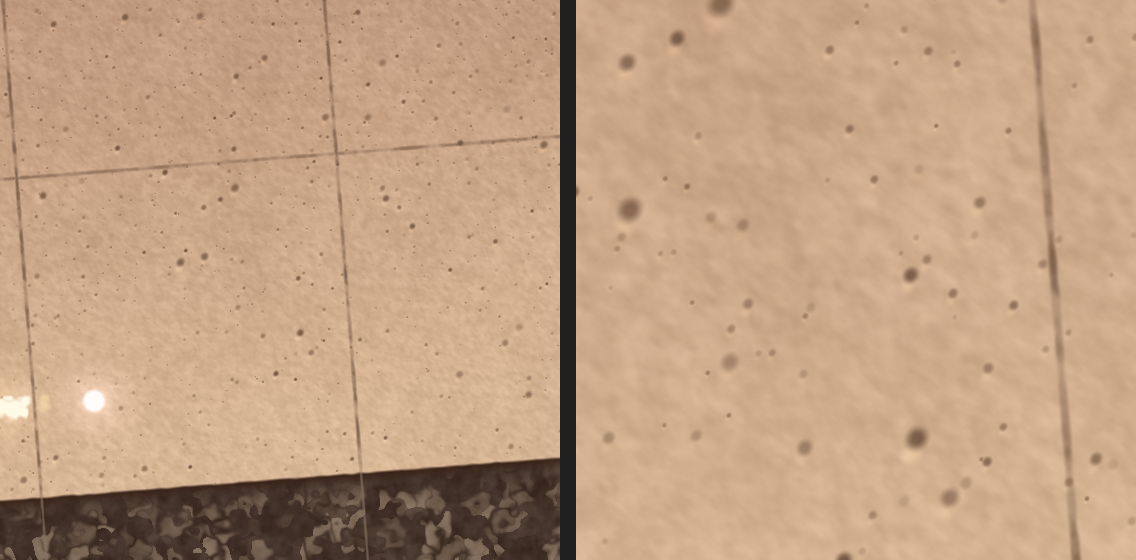
Left, the full canvas; right, a detail of the centre.
This texture is drawn by a WebGL 2 fragment shader. Its source:

```glsl
#version 300 es
precision highp float;
// Pale speckled floor tiles on a slightly turned grid, ending in a dark granite band.
// Noise mottles the tiles, hashed cells scatter pits and granite chips,
// and soft lamp reflections lie on top.
uniform vec2 u_resolution;
out vec4 fragColor;

float hash(vec2 p) {
  return fract(sin(dot(p, vec2(127.1, 311.7))) * 43758.5453);
}

vec2 hash2(vec2 p) {
  return vec2(hash(p), hash(p + 37.3));
}

float noise(vec2 p) {
  vec2 i = floor(p), f = fract(p);
  f = f * f * (3.0 - 2.0 * f);
  return mix(mix(hash(i), hash(i + vec2(1, 0)), f.x),
             mix(hash(i + vec2(0, 1)), hash(i + vec2(1, 1)), f.x), f.y);
}

float fbm(vec2 p) {
  float sum = 0.0, amp = 0.5;
  for (int i = 0; i < 4; i++) {
    sum += amp * noise(p);
    p = mat2(0.8, 0.6, -0.6, 0.8) * p * 2.03 + 11.7;
    amp *= 0.5;
  }
  return sum / 0.9375;
}

// Scattered slanted pits: x is the dark hole, y the lit rim beside it.
vec2 pits(vec2 uv, float cells, float density, float seed) {
  vec2 p = uv * cells, result = vec2(0);
  for (int j = -1; j <= 1; j++)
    for (int i = -1; i <= 1; i++) {
      vec2 id = floor(p) + vec2(i, j);
      vec2 d = p - id - hash2(id + seed);
      d = mat2(0.8, 0.6, -0.6, 0.8) * d * vec2(1.0, 0.85);
      float size = mix(0.07, 0.19, pow(hash(id + seed + 5.1), 2.0));
      float present = step(hash(id + seed + 9.7), density);
      float depth = present * mix(0.3, 1.0, hash(id + seed + 2.9));
      float hole = 1.0 - smoothstep(size * 0.3, size * 1.4, length(d));
      float rim = 1.0 - smoothstep(0.0, size * 1.4, length(d - vec2(0.5, -1.3) * size));
      result = max(result, depth * vec2(hole, rim));
    }
  return result;
}

vec3 tileColor(vec2 uv) {
  vec3 color = mix(vec3(0.845, 0.715, 0.585), vec3(0.765, 0.615, 0.505),
                   smoothstep(0.1, 1.05, uv.y + 0.12 * (0.5 - uv.x)));
  // Broad clouding and fine slanted grain
  vec2 slanted = mat2(0.8, 0.6, -0.6, 0.8) * uv;
  color += 0.05 * (fbm(uv * 9.0) - 0.5);
  color += 0.10 * (fbm(slanted * vec2(75.0, 120.0)) - 0.5);
  color += 0.035 * (noise(slanted * vec2(150.0, 210.0) + 4.0) - 0.5);
  // Large and small pits, denser toward the upper left
  float density = mix(0.15, 0.42, clamp(uv.y - 0.35 * uv.x + 0.1, 0.0, 1.0));
  vec2 pit = max(pits(uv, 26.0, density * 0.6, 3.0), pits(uv, 52.0, density, 17.0) * 0.65);
  color += vec3(0.09, 0.08, 0.06) * pit.y;
  return mix(color, vec3(0.36, 0.25, 0.18), 0.78 * pit.x);
}

vec3 graniteColor(vec2 uv, float depth) {
  vec2 p = uv * 34.0 + 1.3 * vec2(noise(uv * 60.0), noise(uv * 60.0 + 8.0));
  float nearest = 9.0, tone = 0.0;
  for (int j = -1; j <= 1; j++)
    for (int i = -1; i <= 1; i++) {
      vec2 id = floor(p) + vec2(i, j);
      float d = length(p - id - hash2(id));
      if (d < nearest) { nearest = d; tone = hash(id + 7.0); }
    }
  float chip = smoothstep(0.25, 0.95, tone) * (1.0 - smoothstep(0.25, 0.75, nearest));
  chip *= mix(0.25, 1.0, smoothstep(0.01, 0.06, depth));
  vec3 color = mix(vec3(0.25, 0.185, 0.15), vec3(0.50, 0.42, 0.35), chip);
  color += 0.13 * (fbm(uv * 55.0) - 0.47);
  // Shaded brown rim under the tiles
  return mix(vec3(0.22, 0.13, 0.09), color, smoothstep(-0.004, 0.022, depth));
}

void main() {
  vec2 uv = gl_FragCoord.xy / u_resolution;
  float pixel = 1.0 / min(u_resolution.x, u_resolution.y);

  // Grid coordinates: joints fall on whole numbers, the granite starts below zero
  vec2 grid = (uv - vec2(0.005, 0.1055) - vec2(0.078 * (1.0 - uv.y), 0.077 * uv.x)) / 0.574;
  vec2 joint = abs(grid - round(grid)) * 0.574;
  joint += 0.0012 * (noise(uv * 90.0) - 0.5);
  float edge = grid.y * 0.574 + 0.002 * (noise(uv * 70.0) - 0.5);
  float onTile = smoothstep(-0.0015 - pixel, 0.0015 + pixel, edge);

  // Tile joints, unevenly stained
  vec3 tile = tileColor(uv);
  float wear = mix(0.25, 0.75, smoothstep(0.25, 0.75, fbm(uv * 45.0)));
  vec2 lines = 1.0 - smoothstep(vec2(0.0005), vec2(0.0035 + pixel), joint);
  lines.y *= 0.75 * step(0.5, grid.y);
  tile = mix(tile, vec3(0.42, 0.31, 0.24), wear * max(lines.x, lines.y));

  // Granite with thin pale joints
  vec3 granite = graniteColor(uv, -edge);
  granite = mix(granite, vec3(0.52, 0.45, 0.37), 0.65 * (1.0 - smoothstep(0.0005, 0.002 + pixel, joint.x)));
  vec3 color = mix(granite, tile, onTile);

  // Round lamp reflection with its halo
  float lamp = length(uv - vec2(0.168, 0.284));
  color += onTile * vec3(0.13, 0.12, 0.14) * exp(-lamp * lamp * 450.0);
  color = mix(color, vec3(1.0, 0.99, 0.98), 1.0 - smoothstep(0.015, 0.024, lamp));

  // Ragged streak at the left, with a fainter yellow patch past the joint
  vec2 s = uv - vec2(0.0, 0.272);
  float ragged = 0.012 * (noise(uv * 110.0) - 0.5);
  float streak = 1.0 - smoothstep(0.012, 0.023, abs(s.y) + ragged);
  streak *= 1.0 - smoothstep(0.047, 0.056, s.x + ragged);
  color += vec3(0.09, 0.08, 0.06) * exp(-dot(s, s) * 250.0) * onTile;
  color = mix(color, vec3(1.0, 0.98, 0.90), streak);
  float patchGlow = 1.0 - smoothstep(0.004, 0.018, length((uv - vec2(0.08, 0.281)) * vec2(1.3, 0.8)) + ragged);
  color = mix(color, vec3(0.97, 0.87, 0.66), 0.6 * patchGlow);

  fragColor = vec4(clamp(color, 0.0, 1.0), 1.0);
}
```
